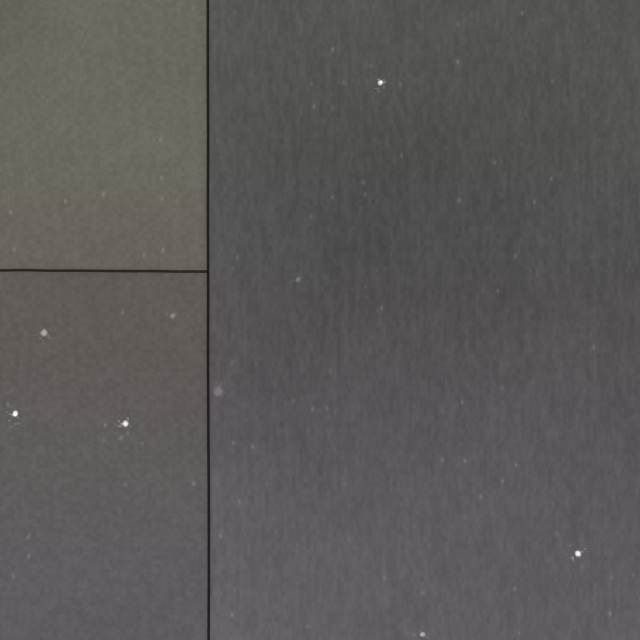
Give the GLSL for this texture, as a Shadertoy shader.

```glsl
// Three dark matte slabs divided by a long vertical seam and a short side seam.
// Broad gradients tint each slab; stretched value noise gives a brushed grain,
// and hashed flecks plus a few bright chips lie on top.

#define SEAM_X 0.3255
#define SEAM_Y 0.577
#define SEAM_WIDTH 0.0021
#define SEAM_DARK 0.80
#define GRAIN_GAIN 0.050
#define FIBRE_GAIN 0.030
#define CLOUD_GAIN 0.014
#define FLECK_GAIN 0.10
#define FLECK_CELLS 34.0
#define CHIP_COUNT 9

float hash(vec2 p) {
    return fract(sin(dot(p, vec2(127.1, 311.7))) * 43758.5453);
}

float noise(vec2 p) {
    vec2 cell = floor(p), f = fract(p);
    f = f * f * (3.0 - 2.0 * f);
    float low = mix(hash(cell), hash(cell + vec2(1, 0)), f.x);
    float high = mix(hash(cell + vec2(0, 1)), hash(cell + vec2(1, 1)), f.x);
    return mix(low, high, f.y);
}

// Wide slab on the right: grey-violet below, dim neutral band above the middle
vec3 wideSlab(vec2 uv) {
    vec3 base = mix(vec3(0.378, 0.366, 0.382), vec3(0.325, 0.318, 0.322),
                    smoothstep(0.0, 0.60, uv.y));
    base = mix(base, vec3(0.335, 0.341, 0.328), smoothstep(0.52, 1.0, uv.y));
    vec2 d = (uv - vec2(0.62, 0.73)) / vec2(0.30, 0.22);
    base -= 0.020 * exp(-dot(d, d));
    return base + 0.022 * exp(-(uv.x - SEAM_X) / 0.07);
}

// Upper left slab: warm olive, browner near its lower edge
vec3 oliveSlab(vec2 uv) {
    vec3 base = mix(vec3(0.405, 0.388, 0.364), vec3(0.420, 0.412, 0.372),
                    smoothstep(SEAM_Y, 0.80, uv.y));
    return base - 0.022 * smoothstep(0.14, 0.0, uv.x) * smoothstep(0.80, 1.0, uv.y);
}

// Lower left slab: brown-grey fading to cool grey
vec3 brownSlab(vec2 uv) {
    return mix(vec3(0.370, 0.362, 0.372), vec3(0.376, 0.358, 0.345),
               smoothstep(0.08, 0.46, uv.y));
}

// Dark core of a seam with a soft shadow, from the distance to its centre
float seamMask(float d, float aa) {
    float core = 1.0 - smoothstep(SEAM_WIDTH - aa, SEAM_WIDTH + aa, d);
    return max(core, 0.22 * exp(-d / 0.004));
}

// Sparse faint flecks, one candidate per cell
float flecks(vec2 uv) {
    vec2 p = uv * FLECK_CELLS, cell = floor(p);
    vec2 centre = 0.25 + 0.5 * vec2(hash(cell + 3.1), hash(cell + 8.7));
    float d = length((fract(p) - centre) * vec2(1.0, 0.7));
    float chance = hash(cell + 17.3);
    return smoothstep(0.86, 1.0, chance) * exp(-d * d * 130.0);
}

// Bright chips: position, radius, brightness
float chips(vec2 uv) {
    vec4 chip[CHIP_COUNT] = vec4[](
        vec4(0.024, 0.354, 0.0048, 0.60), vec4(0.196, 0.338, 0.0050, 0.58),
        vec4(0.594, 0.871, 0.0046, 0.55), vec4(0.903, 0.135, 0.0050, 0.60),
        vec4(0.069, 0.480, 0.0060, 0.30), vec4(0.660, 0.009, 0.0045, 0.32),
        vec4(0.341, 0.388, 0.0080, 0.13), vec4(0.270, 0.506, 0.0045, 0.15),
        vec4(0.466, 0.563, 0.0045, 0.14));
    float light = 0.0;
    for (int i = 0; i < CHIP_COUNT; i++) {
        vec2 d = (uv - chip[i].xy) / chip[i].z;
        float ragged = 0.7 + 0.8 * noise(uv * 260.0 + float(i) * 7.0);
        float r2 = dot(d, d) * ragged;
        light += chip[i].w * exp(-r2 * r2 * 1.3);
        // Dusty crumbs around each chip
        light += 0.35 * chip[i].w * exp(-dot(d, d) * 0.10)
               * smoothstep(0.70, 0.95, noise(uv * 210.0 + float(i)));
    }
    return light;
}

void mainImage(out vec4 fragColor, in vec2 fragCoord) {
    vec2 uv = fragCoord / iResolution.xy;
    float aa = 0.8 / iResolution.y;

    // Slabs, with the long seam leaning and wavering slightly
    float seamX = SEAM_X + 0.0015 * (0.5 - uv.y) + 0.0012 * (noise(vec2(uv.y * 9.0, 4.0)) - 0.5);
    float seamY = SEAM_Y + 0.0025 * (0.5 - uv.x / SEAM_X)
                + 0.0015 * (noise(vec2(uv.x * 25.0, 9.0)) - 0.5);
    bool onLeft = uv.x < seamX;
    vec3 color = onLeft ? (uv.y > seamY ? oliveSlab(uv) : brownSlab(uv)) : wideSlab(uv);

    // Brushed grain, longer along the vertical on the wide slab
    vec2 stretch = onLeft ? vec2(150.0, 140.0) : vec2(185.0, 95.0);
    float grain = noise(uv * stretch) * 0.6 + noise(uv * stretch * 1.9 + 31.0) * 0.4 - 0.5;
    float fibre = noise(uv * vec2(170.0, 28.0) + 57.0) - 0.5;
    float cloud = noise(uv * 9.0 + 5.0) - 0.5;
    color += GRAIN_GAIN * grain + CLOUD_GAIN * cloud;
    color += FIBRE_GAIN * fibre * (onLeft ? 0.25 : 0.8);
    color += FLECK_GAIN * flecks(uv) + chips(uv) * vec3(0.96, 1.0, 1.0);

    // Seams
    float side = seamMask(abs(uv.y - seamY), aa) * (1.0 - smoothstep(seamX - aa, seamX + aa, uv.x));
    color = mix(color, vec3(0.13, 0.09, 0.09), SEAM_DARK * side);
    color = mix(color, vec3(0.07, 0.065, 0.065), SEAM_DARK * seamMask(abs(uv.x - seamX), aa));

    fragColor = vec4(clamp(color, 0.0, 1.0), 1.0);
}
```
